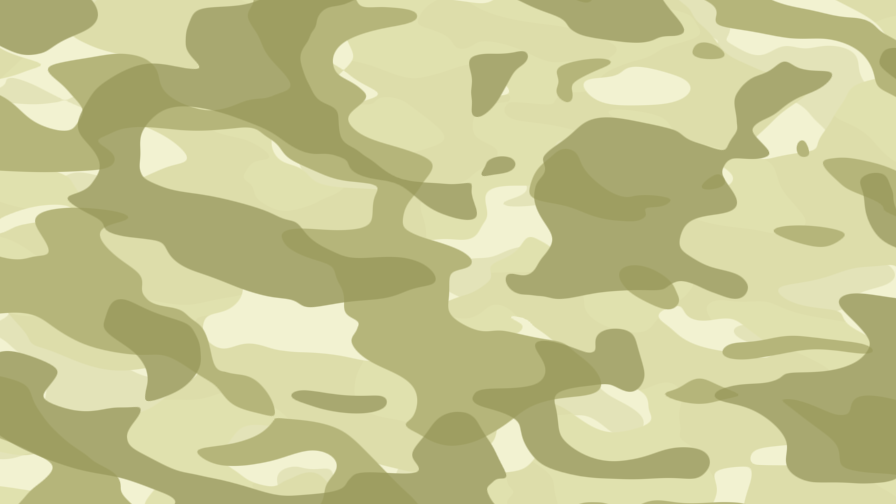
Reproduce this pattern procedurally as a Shadertoy shader.

```glsl
vec2 gradient(ivec2 cell) {
    uint h = uint(cell.x) * 1597334677u ^ uint(cell.y) * 3812015801u;
    h = (h ^ (h >> 15)) * 2246822519u;
    h = (h ^ (h >> 13)) * 3266489917u;
    float angle = float((h ^ (h >> 16)) & 65535u) / 65536.0 * 6.2832;
    return vec2(cos(angle), sin(angle));
}

float gradientNoise(vec2 p) {
    ivec2 cell = ivec2(floor(p));
    vec2 f = fract(p);
    vec2 u = f * f * f * (f * (f * 6.0 - 15.0) + 10.0);
    float a = dot(gradient(cell), f);
    float b = dot(gradient(cell + ivec2(1, 0)), f - vec2(1, 0));
    float c = dot(gradient(cell + ivec2(0, 1)), f - vec2(0, 1));
    float d = dot(gradient(cell + ivec2(1, 1)), f - vec2(1, 1));
    return mix(mix(a, b, u.x), mix(c, d, u.x), u.y);
}

// Flat patches, wider than tall, with lobed and gently bent outlines
float patches(vec2 uv, float seed, float threshold) {
    vec2 p = uv * vec2(3.3, 6.0) + seed * vec2(17.37, 31.71);
    p.x += 0.25 * p.y;
    vec2 bend = vec2(gradientNoise(p * 1.1 + 40.3), gradientNoise(p * 1.1 + 83.7));
    p += 0.5 * bend;
    float field = gradientNoise(p) + 0.3 * gradientNoise(p * 2.1 + 9.4) - threshold;
    float edge = 0.8 * fwidth(field) + 1e-5;
    return smoothstep(-edge, edge, field);
}

void mainImage(out vec4 fragColor, in vec2 fragCoord) {
    vec2 uv = fragCoord / iResolution.y;

    // Pale ground under two washes of light khaki
    vec3 cream = vec3(0.95, 0.95, 0.82);
    vec3 khaki = mix(vec3(0.865, 0.865, 0.665), vec3(0.88, 0.882, 0.682), patches(uv, 1.0, 0.02));
    vec3 color = mix(cream, vec3(0.89, 0.89, 0.72), patches(uv, 2.0, 0.13));
    color = mix(color, khaki, patches(uv, 3.0, -0.125));

    // Two olive layers that deepen where they overlap
    float sage = patches(uv, 4.0, 0.14);
    float olive = patches(uv, 5.0, 0.12);
    vec3 oliveTone = mix(vec3(0.66, 0.66, 0.44), vec3(0.62, 0.62, 0.38), sage);
    color = mix(color, vec3(0.71, 0.71, 0.48), sage);
    color = mix(color, oliveTone, olive);

    fragColor = vec4(color, 1.0);
}
```
